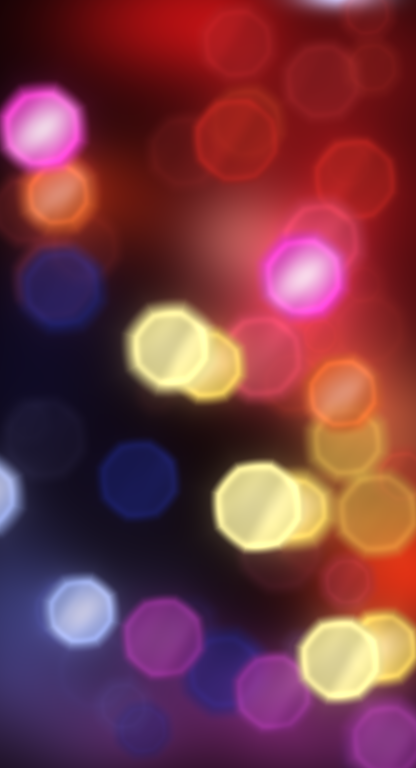
A Shadertoy shader for this background:

```glsl
// Out-of-focus coloured lights: soft octagonal discs over dark red, blue and violet glows.

const float TAU = 6.2831853;
const vec3 CREAM = vec3(0.99, 0.95, 0.62);
const vec3 YELLOW = vec3(0.92, 0.80, 0.32);
const vec3 ORANGE = vec3(0.95, 0.42, 0.16);
const vec3 RED = vec3(0.72, 0.14, 0.12);
const vec3 ROSE = vec3(0.88, 0.28, 0.40);
const vec3 MAGENTA = vec3(0.95, 0.20, 0.80);
const vec3 VIOLET = vec3(0.58, 0.18, 0.58);
const vec3 BLUE = vec3(0.12, 0.15, 0.52);
const vec3 SKY = vec3(0.62, 0.70, 0.96);

float hash(vec2 p) {
    return fract(sin(dot(p, vec2(127.1, 311.7))) * 43758.5453);
}

float noise(vec2 p) {
    vec2 i = floor(p), f = fract(p);
    f = f * f * (3.0 - 2.0 * f);
    return mix(mix(hash(i), hash(i + vec2(1, 0)), f.x),
               mix(hash(i + vec2(0, 1)), hash(i + vec2(1, 1)), f.x), f.y);
}

// Gaussian falloff around a centre
float glow(vec2 p, vec2 centre, vec2 size) {
    vec2 d = (p - centre) / size;
    return exp(-dot(d, d));
}

// Signed distance to an octagon with softened corners
float apertureDistance(vec2 p, float radius, float turn) {
    float seg = TAU / 8.0;
    float a = mod(atan(p.y, p.x) + turn, seg) - 0.5 * seg;
    return length(p) * mix(1.0, cos(a), 0.55) - radius * 0.97;
}

// One blurred light: halo, filled disc, faint rim and a slanted white core
vec3 addLight(vec3 col, vec2 p, vec3 tint, float radius, float blur, float alpha, float core) {
    float d = apertureDistance(p, radius, 0.3);
    float disc = 1.0 - smoothstep(-blur, blur, d);
    float rim = exp(-pow((d + blur) / (0.09 * radius), 2.0));
    float streak = noise(vec2(p.x - 0.6 * p.y, 0.4 * p.y) / radius * 2.2 + tint.xy * 9.0);
    vec2 q = vec2(p.x - 0.5 * p.y, p.y) / radius;
    float heart = core * exp(-2.2 * dot(q, q)) * (0.7 + 0.6 * streak);
    vec3 fill = tint * (0.84 + 0.2 * streak + 0.14 * rim);
    fill = mix(fill, vec3(1.0, 0.97, 0.98), clamp(heart, 0.0, 1.0));
    col += tint * alpha * 0.16 * exp(-max(d, 0.0) / (0.35 * radius)) * (1.0 - disc);
    return mix(col, fill, disc * alpha);
}

// Evenly spaced lights along a line, slightly jittered
vec3 addChain(vec3 col, vec2 p, vec2 from, vec2 to, int count,
              vec3 tint, float radius, float alpha, float core) {
    for (int i = 0; i < count; i++) {
        float t = float(i) / float(max(count - 1, 1));
        vec2 seed = from * 17.0 + float(i);
        vec2 jitter = vec2(hash(seed), hash(seed + 5.3)) - 0.5;
        float r = radius * (0.93 + 0.14 * hash(seed + 2.7));
        float blur = 0.012 + 0.012 * hash(seed + 8.1);
        col = addLight(col, p - mix(from, to, t) - 0.025 * jitter, tint, r, blur, alpha, core);
    }
    return col;
}

vec3 background(vec2 p) {
    float haze = 0.6 + 0.75 * noise(p * 4.0 + 3.0);
    vec3 col = vec3(0.04, 0.008, 0.015);
    col += vec3(0.44, 0.05, 0.06) * haze * glow(p, vec2(0.82, 1.45), vec2(0.45, 0.42));
    col += vec3(0.42, 0.03, 0.03) * haze * glow(p, vec2(0.42, 1.82), vec2(0.3, 0.17));
    col += vec3(0.42, 0.10, 0.02) * haze * glow(p, vec2(0.24, 1.36), vec2(0.16, 0.14));
    col += vec3(0.32, 0.27, 0.24) * glow(p, vec2(0.58, 1.27), vec2(0.14, 0.13));
    col += vec3(0.48, 0.16, 0.18) * glow(p, vec2(0.72, 1.04), vec2(0.2, 0.16));
    col += vec3(0.50, 0.25, 0.16) * glow(p, vec2(0.95, 0.82), vec2(0.2, 0.17));
    col += vec3(0.80, 0.16, 0.05) * glow(p, vec2(0.99, 0.47), vec2(0.22, 0.17));
    col += vec3(0.20, 0.25, 0.50) * haze * glow(p, vec2(0.08, 0.30), vec2(0.3, 0.27));
    col += vec3(0.36, 0.12, 0.34) * haze * glow(p, vec2(0.58, 0.12), vec2(0.5, 0.18));
    col += vec3(0.01, 0.03, 0.12) * glow(p, vec2(0.08, 0.95), vec2(0.25, 0.3));
    return col + vec3(0.55, 0.80, 1.0) * glow(p, vec2(0.82, 1.86), vec2(0.1, 0.035));
}

// Faint discs, blue at lower left, warm at upper right, violet near the bottom
vec3 addScatter(vec3 col, vec2 p) {
    for (int i = 0; i < 30; i++) {
        vec2 seed = vec2(float(i), 4.7);
        vec2 c = vec2(hash(seed), (float(i) + hash(seed + 1.9)) / 30.0 * 1.85);
        vec3 warm = mix(RED, mix(ROSE, ORANGE, hash(seed + 6.1)), hash(seed + 3.3));
        vec3 cool = mix(BLUE, mix(SKY, VIOLET, c.x), hash(seed + 7.7));
        vec3 tint = mix(cool, warm, smoothstep(0.55, 0.95, c.x * 0.6 + c.y * 0.7));
        float shade = 1.0 - 0.85 * glow(c, vec2(0.2, 0.88), vec2(0.35, 0.28));
        shade *= 1.0 - 0.9 * glow(c, vec2(0.0, 1.8), vec2(0.25, 0.2));
        float radius = mix(0.04, 0.11, hash(seed + 9.2));
        float alpha = shade * mix(0.08, 0.38, hash(seed + 4.4));
        col = addLight(col, p - c, tint, radius, 0.016, alpha, 0.0);
    }
    return col;
}

void mainImage(out vec4 fragColor, in vec2 fragCoord) {
    vec2 p = fragCoord / iResolution.x;
    vec3 col = addScatter(background(p), p);

    // Dim lights at the back
    col = addChain(col, p, vec2(0.56, 1.50), vec2(0.86, 1.42), 2, RED, 0.10, 0.65, 0.0);
    col = addChain(col, p, vec2(0.14, 1.16), vec2(0.55, 0.23), 3, BLUE, 0.10, 0.6, 0.0);
    col = addChain(col, p, vec2(0.64, 1.00), vec2(0.78, 1.26), 2, ROSE, 0.11, 0.6, 0.1);
    col = addChain(col, p, vec2(0.84, 0.78), vec2(0.92, 0.62), 2, YELLOW, 0.10, 0.5, 0.0);
    col = addChain(col, p, vec2(0.40, 0.32), vec2(0.92, 0.06), 3, VIOLET, 0.10, 0.75, 0.1);

    // Bright lights in front
    col = addChain(col, p, vec2(0.13, 1.37), vec2(0.83, 0.90), 2, ORANGE, 0.09, 0.8, 0.45);
    col = addChain(col, p, vec2(-0.04, 0.65), vec2(0.20, 0.38), 2, SKY, 0.09, 0.85, 0.55);
    col = addChain(col, p, vec2(0.10, 1.54), vec2(0.73, 1.18), 2, MAGENTA, 0.105, 0.95, 1.0);
    col = addChain(col, p, vec2(0.50, 0.96), vec2(0.93, 0.29), 3, YELLOW, 0.09, 0.85, 0.35);
    col = addChain(col, p, vec2(0.40, 1.00), vec2(0.82, 0.25), 3, CREAM, 0.108, 0.96, 0.2);

    fragColor = vec4(clamp(col, 0.0, 1.0), 1.0);
}
```
